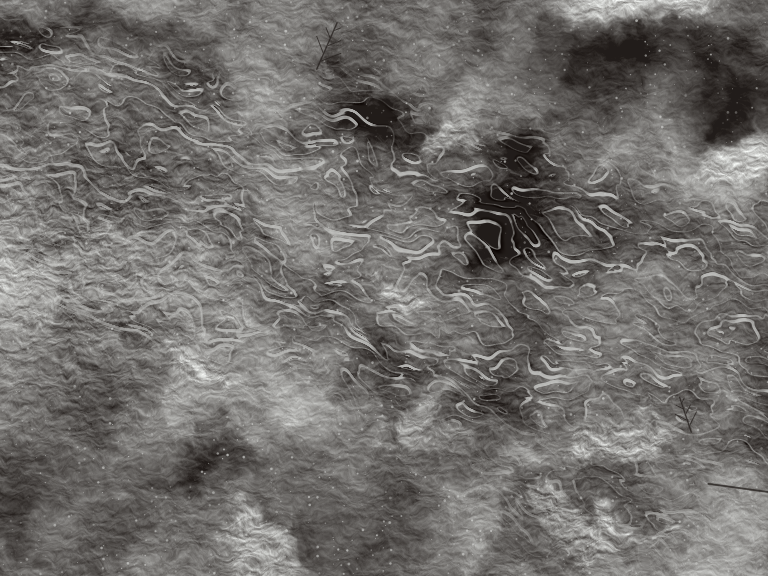
Write a Shadertoy shader that draws this texture.

```glsl
// Frozen stream: grey cloudy ice with a slanting band of thin wavy ridges.
// Ridges are contour lines of a warped cellular height field, lit from above;
// layered sines give clouds and crust, cells the grains, blobs the snow and pools.
const vec3 PEAT = vec3(0.15, 0.13, 0.12);
const vec3 FROST = vec3(0.70, 0.70, 0.69);
const float SOFT = 0.0012;   // edge softness in canvas heights

vec2 hash2(vec2 p) {
    vec2 s = vec2(dot(p, vec2(127.1, 311.7)), dot(p, vec2(269.5, 183.3)));
    return fract(sin(s) * 43758.5);
}
// Layered, self-bent sines, roughly -1..1
float waves(vec2 p, int octaves) {
    float sum = 0.0, amp = 0.5;
    for (int i = 0; i < octaves; i++) {
        vec2 bent = p + 1.3 * sin(p.yx * 0.9 + float(i));
        sum += amp * sin(bent.x) * sin(bent.y);
        p = mat2(1.6, 1.2, -1.2, 1.6) * p + 3.7;
        amp *= 0.56;
    }
    return sum;
}
vec2 warp(vec2 p, float freq, float amount, int octaves) {
    return p + amount * vec2(waves(p * freq, octaves), waves(p * freq + 9.0, octaves));
}
// Distance to the nearest cell seed, with rounded joints
float cells(vec2 p, float sharpness) {
    vec2 id = floor(p), f = p - id;
    float sum = 0.0;
    for (int k = 0; k < 9; k++) {
        vec2 o = vec2(k % 3 - 1, k / 3 - 1);
        sum += exp(-sharpness * length(o + hash2(id + o) - f));
    }
    return -log(sum) / sharpness;
}
// Sparse round grains of random size
float grains(vec2 p, float scale, float share) {
    vec2 id = floor(p * scale), f = fract(p * scale), size = hash2(id + 71.0);
    float d = length(f - 0.3 - 0.4 * hash2(id)) / scale;
    float r = mix(0.0005, 0.0024, size.x * size.x);
    return step(size.y, share) * (1.0 - smoothstep(r - SOFT, r + SOFT, d));
}
float blob(vec2 p, float x, float y, float rx, float ry) {
    vec2 d = (p - vec2(x, y)) / vec2(rx, ry);
    return exp(-dot(d, d));
}
// Rough frost surface lit from above
float relief(vec2 p, vec2 freq) {
    vec2 q = warp(p, 37.0, 0.012, 3);
    return waves(q * freq, 5) - waves((q + vec2(0.0012, 0.0036)) * freq, 5);
}
float ridgeHeight(vec2 p) {
    vec2 q = warp(p, 14.0, 0.036, 3);
    q.y += 0.27 * q.x;
    return 3.0 * cells(q * vec2(9.5, 21.0), 13.0) + 1.3 * waves(q * vec2(15.0, 40.0), 3);
}
// x: bright ridge line, y: shadow beside it
vec2 ridges(vec2 p, float thickness) {
    float e = 0.0008, h = ridgeHeight(p);
    vec2 slope = vec2(ridgeHeight(p + vec2(e, 0.0)), ridgeHeight(p + vec2(0.0, e))) - h;
    slope /= e;
    float steep = length(slope) + 1.0;
    float phase = fract(h) - 0.5, d = phase / steep;
    float lit = 0.5 + 0.5 * slope.y / steep;
    float w = 0.0009 + thickness * lit;
    float line = 1.0 - smoothstep(w - SOFT, w + SOFT, abs(d));
    float shade = step(0.0, d) * exp(-d / 0.006) * (1.0 - smoothstep(0.2, 0.5, phase));
    return vec2(line * (0.6 + 0.4 * lit), shade);
}
float stroke(vec2 p, vec2 a, vec2 b, float r) {
    vec2 ab = b - a;
    float t = clamp(dot(p - a, ab) / dot(ab, ab), 0.0, 1.0);
    return 1.0 - smoothstep(r - SOFT, r + SOFT, length(p - a - t * ab));
}
// Stem with alternating side shoots
float twig(vec2 p, vec2 root, vec2 stem) {
    float ink = stroke(p, root, root + stem, 0.0012);
    for (int i = 1; i < 6; i++) {
        float t = float(i) / 6.0, side = mod(float(i), 2.0) * 2.0 - 1.0;
        vec2 shoot = 0.3 * (stem + side * vec2(stem.y, -stem.x)) * (1.2 - t);
        ink = max(ink, stroke(p, root + t * stem, root + t * stem + shoot, 0.0008));
    }
    return ink;
}
void mainImage(out vec4 fragColor, in vec2 fragCoord) {
    vec2 p = fragCoord / iResolution.y;
    vec2 w = warp(p, 13.0, 0.06, 6);
    float cloud = waves(w * 9.0 + 2.0, 7), clump = waves(w * 31.0, 5);
    // Dark pools and snow patches
    float pool = blob(w, 1.10, 0.91, 0.27, 0.09) + blob(w, 1.30, 0.80, 0.12, 0.06)
        + blob(w, 0.86, 0.60, 0.07, 0.045) + blob(w, 0.89, 0.73, 0.06, 0.035) + blob(w, 0.62, 0.79, 0.12, 0.03)
        + 0.6 * blob(w, 0.60, 0.07, 0.14, 0.08) + 0.5 * blob(w, 0.30, 0.19, 0.18, 0.05)
        + 0.6 * blob(w, 0.22, 0.95, 0.16, 0.04) + 0.5 * blob(w, 0.06, 0.08, 0.12, 0.10);
    float drift = blob(w, 1.13, 1.01, 0.15, 0.05) + blob(w, 1.33, 0.72, 0.08, 0.05);
    float patches = drift + blob(w, 1.08, 0.23, 0.09, 0.05) + blob(w, 0.45, 0.06, 0.09, 0.06)
        + blob(w, 1.03, 0.09, 0.13, 0.04) + 0.8 * blob(w, 0.31, 0.37, 0.10, 0.04)
        + 0.8 * blob(w, 0.72, 0.50, 0.06, 0.03) + 0.8 * blob(w, 0.81, 0.78, 0.07, 0.04)
        + 0.6 * blob(w, 0.72, 0.26, 0.13, 0.07);
    float snow = smoothstep(0.3, 0.8, patches + 0.25 * cloud + 0.2 * clump);
    float haze = blob(p, 0.10, 0.55, 0.32, 0.22);
    // Slanting ridge band, with a weaker patch at the lower right
    float across = abs(w.y - 0.70 + 0.2 * w.x);
    float band = 1.0 - smoothstep(0.19, 0.30, across + 0.06 * cloud);
    band = max(band, 0.65 * blob(w, 1.05, 0.15, 0.28, 0.16));
    float broken = smoothstep(-0.35, 0.3, waves(p * 29.0 + 5.0, 4));
    float strength = band * mix(0.45, 1.0, broken) * (1.0 - 0.4 * haze) * (1.0 - 0.7 * snow);
    vec2 ridge = ridges(p, mix(0.0004, 0.0023, broken)) * strength;
    // Tone from ice to ridges, then grains and twigs
    float tone = 0.50 + 0.25 * cloud + 0.08 * clump - 0.14 * band * (1.0 - haze) + 0.04 * haze;
    tone -= 0.38 * min(pool, 1.0);
    tone = mix(tone, 0.63 + 0.12 * cloud, snow * 0.85) + 0.14 * min(drift, 1.0);
    tone += (0.22 + 0.25 * snow + 0.2 * haze) * (1.0 - 0.6 * min(pool, 1.0)) * relief(p, vec2(60.0, 95.0));
    tone = max(tone, 0.11) - 0.15 * ridge.y;
    tone = mix(tone, 0.77, 0.9 * ridge.x);
    float speck = max(grains(p, 70.0, 0.12), grains(p + 3.3, 120.0, 0.09));
    tone = mix(tone, 0.78, speck * (0.55 + 0.5 * clump));
    float wood = max(twig(p, vec2(0.55, 0.88), vec2(0.035, 0.08)), twig(p, vec2(1.20, 0.25), vec2(-0.02, 0.06)));
    wood = max(wood, stroke(p, vec2(1.23, 0.16), vec2(1.34, 0.145), 0.0016));
    tone = mix(tone, 0.13, 0.8 * wood);
    fragColor = vec4(clamp(mix(PEAT, FROST, (tone - 0.13) / 0.57), 0.0, 1.0), 1.0);
}
```
